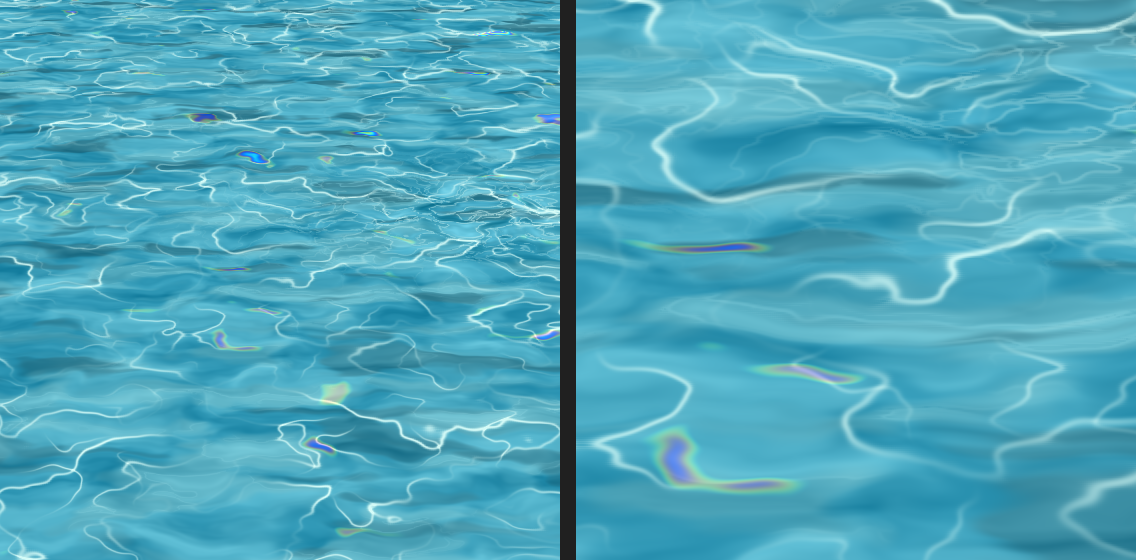
Left, the full canvas; right, a detail of the centre.
This texture is drawn by a Shadertoy shader. Its source:

```glsl
// Sunlit pool water receding in perspective, with caustic lines, sheen and glints.

#define HORIZON 1.7        // height of the vanishing line, canvas units
#define WAVE_DENSITY 9.5   // waves across the surface
#define FLATTENING 3.0     // vertical squash of the waves
#define WARP 0.60          // how far ripples bend the caustics
#define LINE_WIDTH 0.0019  // caustic half width, canvas units
#define LINE_GAIN 0.90     // caustic brightness
#define SHEEN_GAIN 0.58    // sky reflection
#define SHADE_GAIN 0.85    // dark wave backs
#define WAVELET_GAIN 0.13  // contrast of the small wavelets
#define GLINT_GAIN 0.50    // rainbow flecks

const vec3 DEEP  = vec3(0.16, 0.57, 0.69);
const vec3 CLEAR = vec3(0.31, 0.69, 0.785);
const vec3 PALE  = vec3(0.43, 0.725, 0.775);
const vec3 SHADE = vec3(0.18, 0.45, 0.52);
const vec3 LIGHT = vec3(0.86, 1.0, 0.98);

float hash(vec2 p) {
    vec3 q = fract(p.xyx * vec3(0.1031, 0.1030, 0.0973));
    q += dot(q, q.yzx + 33.33);
    return fract((q.x + q.y) * q.z);
}

float corner(vec2 cell, vec2 offset) {
    float angle = 6.2832 * hash(cell);
    return dot(vec2(cos(angle), sin(angle)), offset);
}

float gradientNoise(vec2 p) {
    vec2 i = floor(p), f = fract(p);
    vec2 u = f * f * f * (f * (f * 6.0 - 15.0) + 10.0);
    vec2 e = vec2(1.0, 0.0);
    return mix(mix(corner(i, f), corner(i + e, f - e), u.x),
               mix(corner(i + e.yx, f - e.yx), corner(i + 1.0, f - 1.0), u.x), u.y);
}

float fbm(vec2 p) {
    float sum = 0.0, amplitude = 1.0;
    for (int k = 0; k < 3; k++) {
        sum += amplitude * gradientNoise(p);
        p = p * 2.03 + vec2(17.3, 9.1);
        amplitude *= 0.45;
    }
    return sum;
}

// Bright fold along the zero contour of n, with a soft skirt on its inner side
float caustic(float n, float width) {
    float slope = length(vec2(dFdx(n), dFdy(n))) * iResolution.y;
    float reach = width * slope + 0.006;
    float core = exp(-n * n / (reach * reach));
    float skirt = smoothstep(-reach, reach, n) * exp(-9.0 * max(n, 0.0));
    return core + 0.20 * skirt;
}

void mainImage(out vec4 fragColor, in vec2 fragCoord) {
    vec2 uv = fragCoord / iResolution.xy;

    // Project the canvas onto the water plane
    float nearness = 1.0 / (HORIZON - uv.y);
    vec2 p = WAVE_DENSITY * nearness * vec2(uv.x - 0.5, FLATTENING);

    // Ripples bend everything seen through the surface
    vec2 ripple = vec2(fbm(p * 0.9 + 3.7), fbm(p * 0.9 + 41.2));
    vec2 q = p + WARP * ripple;

    // Water body
    float swell = fbm(q * vec2(0.7, 0.95) + 11.0);
    vec3 color = mix(DEEP, CLEAR, smoothstep(-0.32, 0.32, swell));

    // Stretched reflections of the sky and dark backs of the waves
    vec2 streak = p * vec2(0.5, 1.35) + 0.4 * ripple;
    float sheen = fbm(streak + 23.0);
    color = mix(color, PALE, SHEEN_GAIN * smoothstep(-0.06, 0.30, sheen));
    float back = fbm(streak * vec2(0.9, 1.0) + 67.0);
    float shade = smoothstep(0.17, 0.40, back) * mix(0.5, 1.0, uv.y);
    color = mix(color, SHADE, SHADE_GAIN * shade);

    // Small wavelets, with thin sky-lit crests
    float wavelet = fbm(p * vec2(0.85, 2.6) + 0.9 * ripple + 77.0);
    color += WAVELET_GAIN * wavelet * vec3(1.0, 0.95, 0.85);
    float crest = caustic(wavelet - 0.12, 0.6 * LINE_WIDTH);
    crest *= smoothstep(0.0, 0.35, sheen) * mix(0.3, 0.6, uv.y);
    color = mix(color, PALE + 0.12, 0.6 * crest);

    // Choppy patch of fine ripples
    vec2 away = (uv - vec2(0.90, 0.61)) / vec2(0.38, 0.08);
    float patchMask = exp(-dot(away, away));
    float chop = fbm(q * vec2(2.0, 2.6) + 5.0);
    color += 0.24 * patchMask * chop;

    // Caustic network: broad folds, finer threads and chop sparkle
    float fade = smoothstep(-0.15, 0.36, gradientNoise(p * 0.6 + 7.0));
    float fadeFine = smoothstep(-0.08, 0.36, gradientNoise(p * 0.7 + 91.0));
    float fold = gradientNoise(q * 0.72 + 53.0) + 0.12 * gradientNoise(q * 1.9 + 8.0);
    float lines = caustic(fold, LINE_WIDTH) * mix(0.08, 1.0, fade);
    lines += 0.75 * caustic(gradientNoise(q * 1.2 + 29.0), 0.7 * LINE_WIDTH) * fadeFine;
    lines += 0.55 * caustic(chop, 0.6 * LINE_WIDTH) * patchMask;
    color = mix(color, LIGHT, clamp(LINE_GAIN * lines * mix(1.0, 0.75, uv.y), 0.0, 0.95));

    // Sparse flecks where light splits into colours
    float fleck = gradientNoise(q * vec2(0.9, 1.3) + 131.0);
    float glint = smoothstep(0.43, 0.52, fleck);
    vec3 spectrum = 0.5 + 0.5 * cos(6.2832 * ((fleck - 0.48) * 8.0 + vec3(0.0, 0.2, 0.5)));
    color += GLINT_GAIN * glint * (spectrum - 0.3);

    fragColor = vec4(clamp(color, 0.0, 1.0), 1.0);
}
```
